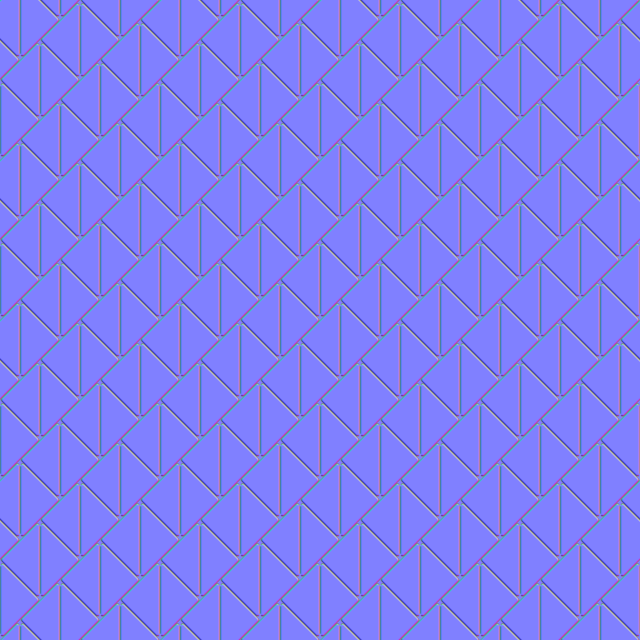
Give the GLSL for this texture map, as a Shadertoy shader.

```glsl
// Normal map of raised triangular tiles: squares standing on a corner, laid in
// diagonal rows with a half-step offset, each split by a vertical groove.
// Tiles have rounded corners and steep narrow bevels around a dark groove floor.

#define REPEATS 4.0         // whole pattern repeats across and down
#define UNITS 8.0           // grid units in one repeat
#define SQUARE 4.0          // diagonal of a split square, in grid units
#define GAP 0.022           // half width of the groove floor
#define CORNER_RADIUS 0.11  // rounding of the tile corners
#define BEVEL_WIDTH 0.065   // must not exceed CORNER_RADIUS
#define BEVEL_CURVE 1.5     // higher keeps the bevel steep further inward
#define SAMPLES 6           // antialiasing samples per axis

// Nearest point of the shrunken tile, in the quadrant folded about its axis.
vec2 nearestCorePoint(vec2 p)
{
    float inset = GAP + CORNER_RADIUS;
    float halfHeight = 0.5 * SQUARE - inset * (1.0 + sqrt(2.0));
    if (p.x < inset && p.y < halfHeight) return vec2(inset, p.y);
    if (p.x + p.y <= inset + halfHeight) return p;
    float along = clamp(0.5 * (p.x - p.y - inset + halfHeight), 0.0, halfHeight);
    return vec2(inset + along, halfHeight - along);
}

// Surface normal at a position in grid units.
vec3 tileNormal(vec2 pos)
{
    // Diagonal axes turn the layout into offset rows of squares.
    float along = pos.x + pos.y;
    float across = pos.y - pos.x;
    float row = floor(across / SQUARE);
    along = mod(along - 0.5 * SQUARE * row, SQUARE);
    across -= SQUARE * row;

    // Back to upright axes, centred on the square, folded into one quadrant.
    vec2 local = 0.5 * vec2(along - across, along + across - SQUARE);
    vec2 side = vec2(local.x < 0.0 ? -1.0 : 1.0, local.y < 0.0 ? -1.0 : 1.0);
    vec2 folded = abs(local);

    // Groove floor: shaded where narrow, level in the wider gaps at junctions.
    vec2 outward = folded - nearestCorePoint(folded);
    float reach = length(outward);
    float depth = CORNER_RADIUS - reach;
    if (depth < 0.0) return vec3(0.0, 0.0, smoothstep(GAP, 3.0 * GAP, -depth));

    // Bevel: upright at the rim, level at its inner end.
    float tilt = 1.0 - pow(min(depth / BEVEL_WIDTH, 1.0), BEVEL_CURVE);
    return vec3(side * outward / max(reach, 1e-5) * tilt, sqrt(1.0 - tilt * tilt));
}

void mainImage(out vec4 fragColor, in vec2 fragCoord)
{
    // Average the normals over the pixel for smooth edges.
    vec3 normal = vec3(0.0);
    for (int j = 0; j < SAMPLES; j++)
    for (int i = 0; i < SAMPLES; i++)
    {
        vec2 jitter = (vec2(i, j) + 0.5) / float(SAMPLES) - 0.5;
        vec2 uv = (fragCoord + jitter) / iResolution.xy;
        normal += tileNormal(uv * REPEATS * UNITS);
    }
    normal /= float(SAMPLES * SAMPLES);
    fragColor = vec4(0.5 + 0.5 * normal, 1.0);
}
```
